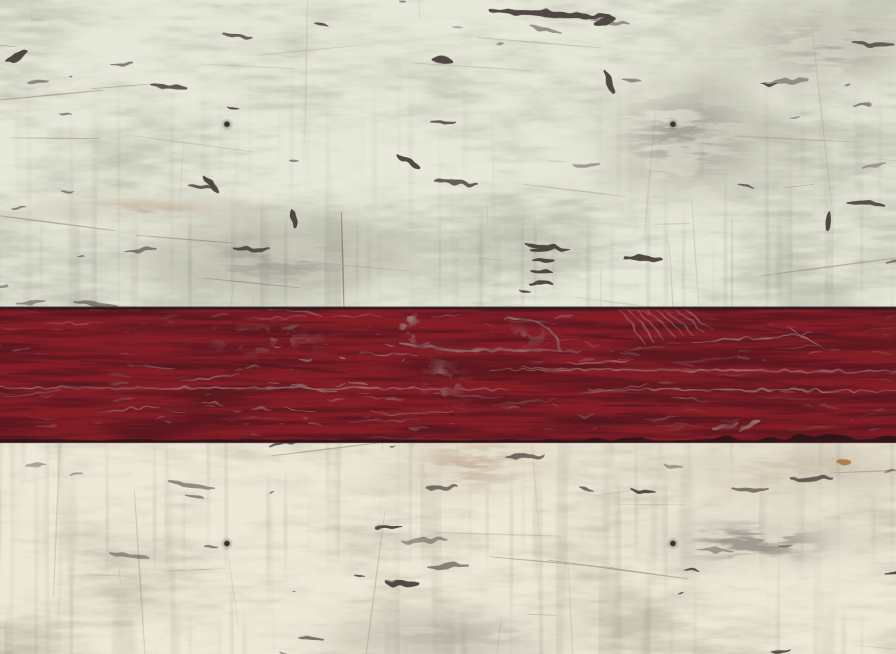
Reproduce this texture procedurally as a WebGL 2 fragment shader.

```glsl
#version 300 es
precision highp float;
uniform vec2 u_resolution;
out vec4 fragColor;

// Larger marks as segments: start.xy, end.xy
const vec4 gouges[11] = vec4[](
  vec4(.75, .984, .94, .973), vec4(.91, .962, .942, .974), vec4(.608, .762, .642, .744),
  vec4(.449, .679, .451, .652), vec4(.31, .73, .335, .706), vec4(.01, .905, .04, .92),
  vec4(1.269, .673, 1.266, .65), vec4(.66, .908, .69, .907), vec4(.925, .89, .936, .858),
  vec4(.955, .606, 1.01, .602), vec4(.59, .109, .64, .106));
const vec4 scratches[9] = vec4[](
  vec4(.61, .474, .7, .463), vec4(.67, .464, .86, .464), vec4(-.1, .408, .78, .405),
  vec4(.75, .435, 1.45, .431), vec4(.9, .405, 1.4, .402), vec4(1.06, .477, 1.24, .49),
  vec4(1.21, .497, 1.262, .464), vec4(1.09, .345, 1.13, .352), vec4(1.13, .343, 1.16, .357));

float hash(vec2 p) {
  vec3 q = fract(p.xyx * .1031);
  q += dot(q, q.yzx + 33.33);
  return fract((q.x + q.y) * q.z);
}
float noise(vec2 p) {
  vec2 i = floor(p), f = fract(p);
  f = f * f * (3. - 2. * f);
  return mix(mix(hash(i), hash(i + vec2(1, 0)), f.x),
             mix(hash(i + vec2(0, 1)), hash(i + 1.), f.x), f.y);
}
float fbm(vec2 p) {
  float sum = 0., amp = .5;
  for (int i = 0; i < 5; i++, amp *= .5) {
    sum += amp * noise(p);
    p = p * 2.03 + 17.1;
  }
  return sum;
}
float blob(vec2 p, float x, float y, float w, float h) {
  vec2 q = (p - vec2(x, y)) / vec2(w, h);
  return exp(-dot(q, q));
}
// Tapered segment with a soft edge
float stroke(vec2 p, vec2 a, vec2 b, float w) {
  vec2 d = b - a;
  float t = clamp(dot(p - a, d) / dot(d, d), 0., 1.), aa = .8 / u_resolution.y;
  w *= .4 + 2.4 * t * (1. - t);
  return 1. - smoothstep(w - aa, w + aa, length(p - a - d * t));
}
// Random near-horizontal dashes, at most one per cell
float dashes(vec2 p, vec2 cell, float density, float w, float seed) {
  float m = 0.;
  for (int n = 0; n < 9; n++) {
    vec2 k = floor(p / cell) + vec2(n % 3, n / 3) - 1.;
    if (hash(k + seed) > density) continue;
    vec2 c = (k + vec2(hash(k + seed + 17.), hash(k + seed + 31.))) * cell;
    float size = hash(k + seed + 53.);
    vec2 arm = cell.x * .45 * size * vec2(1, .3 * hash(k + seed + 71.) - .15);
    m = max(m, stroke(p, c - arm, c + arm, w * (.4 + size)) * (.4 + .6 * hash(k + seed + 97.)));
  }
  return m;
}
vec3 creamPaint(vec2 p, vec2 rough) {
  float cloud = fbm(p * vec2(5, 8)), grain = fbm(p * vec2(22, 110));
  vec3 col = mix(vec3(.76, .755, .7), vec3(.91, .905, .85), smoothstep(.2, .66, mix(cloud, grain, .35)));
  col += p.y < .4 ? vec3(.02, .007, -.004) : vec3(-.006, .004, 0);
  col -= .05 * smoothstep(.6, .95, noise(p * vec2(110, 5))) * smoothstep(1., .55, p.y);

  // Worn grey and brown patches
  float streaks = smoothstep(.32, .65, grain);
  float grey = blob(p, 1.05, .79, .1, .07) + 1.4 * blob(p, 1.15, .17, .1, .03)
    + .8 * blob(p, .42, .6, .15, .05) + .8 * blob(p, 1.27, .93, .12, .05) + .6 * blob(p, .7, .03, .15, .03);
  col = mix(col, vec3(.47, .45, .42), min(grey * (.08 + .5 * streaks), .65));
  float brown = blob(p, .72, .29, .11, .04) + blob(p, .21, .68, .12, .015) + .7 * blob(p, 1.22, .28, .16, .04);
  col = mix(col, vec3(.65, .54, .44), min(brown * (.1 + .4 * streaks), .5));

  // Hairlines
  float hair = max(.5 * dashes(p, vec2(.24, .045), .4, .0008, 3.), .3 * dashes(p.yx, vec2(.3, .07), .35, .0008, 8.));
  hair = max(hair, .7 * stroke(p, vec2(.522, .675), vec2(.526, .525), .0012));
  col = mix(col, vec3(.48, .43, .37), hair);

  // Chips and gouges
  float chips = dashes(rough, vec2(.075, .05), .22, .0027, 21.);
  for (int i = 0; i < 11; i++) chips = max(chips, stroke(rough, gouges[i].xy, gouges[i].zw, .005));
  for (int i = 0; i < 4; i++) {
    vec2 c = vec2(.83, .567 + .017 * float(i));
    chips = max(chips, stroke(rough, c - vec2(.018, 0), c + vec2(.016, 0), .003));
  }
  col = mix(col, vec3(.22, .18, .17), chips * .85);
  return mix(col, vec3(.66, .43, .2), .8 * stroke(rough, vec2(1.282, .292), vec2(1.3, .295), .005));
}
vec3 redPaint(vec2 p, vec2 rough) {
  vec3 col = mix(vec3(.36, .09, .12), vec3(.52, .115, .15), smoothstep(.2, .7, fbm(p * vec2(9, 150))));
  col = mix(col, vec3(.23, .09, .1), .55 * dashes(p, vec2(.2, .02), .35, .0017, 5.));

  // Scratches, densest left of centre
  float s = max(dashes(rough, vec2(.12, .014), .36, .0012, 41.), dashes(rough, vec2(.035, .017), .25, .0016, 63.));
  s *= .35 + .65 * blob(p, .55, .43, .45, .08);
  for (int i = 0; i < 9; i++)
    s = max(s, .75 * stroke(rough, scratches[i].xy, scratches[i].zw, i < 2 ? .0024 : i < 7 ? .0014 : .004));

  // Curved scrape and fan of scuffs
  vec2 q = (rough - vec2(.785, .465)) / vec2(.072, .047);
  s = max(s, .75 * smoothstep(.05, .015, abs(length(q) - 1.)) * step(0., q.y) * step(-.2, q.x));
  vec2 bent = rough + vec2(3. * (.529 - p.y) * (.529 - p.y), 0);
  for (int i = 0; i < 8; i++) {
    vec2 a = vec2(.945 + .014 * float(i), .528);
    s = max(s, .6 * stroke(bent, a, a + vec2(.05, .003 * float(i) - .053), .0015));
  }
  // Flaked patches
  float flake = blob(p, .625, .505, .016, .035) + .7 * blob(p, .68, .415, .025, .035)
    + .6 * blob(p, .8, .485, .035, .015) + .5 * blob(p, .4, .48, .08, .02);
  s = max(s, flake * smoothstep(.5, .65, fbm(p * vec2(60, 90))));
  return mix(col, mix(vec3(.45, .35, .34), vec3(.72, .65, .62), noise(p * 70.)), min(s, 1.) * .8);
}
void main() {
  vec2 p = gl_FragCoord.xy / u_resolution.y;
  float aa = 1. / u_resolution.y;
  vec2 rough = p + .006 * (vec2(noise(p * 85.), noise(p * 85. + 40.)) - .5);
  float above = smoothstep(.323 - aa, .323 + aa, p.y);
  vec3 col = mix(creamPaint(p, rough), redPaint(p, rough), above * smoothstep(.529 + aa, .529 - aa, p.y));

  // Dark seams, ragged below
  float ragged = .326 + .011 * noise(vec2(p.x * 45., 2)) * (.25 + .75 * smoothstep(.86, .95, p.x));
  float seam = max(above * smoothstep(ragged + aa, ragged - aa, p.y), smoothstep(.0015 + aa, .0015, abs(p.y - .529)));
  col = mix(col, vec3(.15, .08, .09), seam * .88);

  // Screw heads
  for (int i = 0; i < 4; i++) {
    float d = length(p - vec2(.347 + .682 * float(i % 2), .169 + .641 * float(i / 2)));
    col = mix(col, vec3(.22, .21, .2), max(.25 * smoothstep(.011, .004, d), smoothstep(.0045 + aa, .0045 - aa, d)));
  }
  fragColor = vec4(col, 1);
}
```
